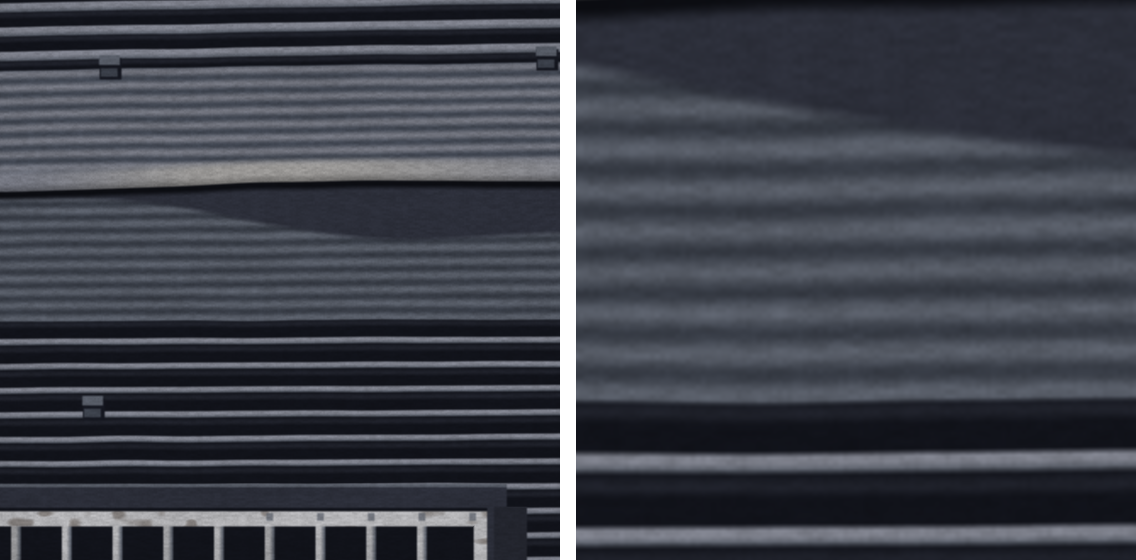
Left, the full canvas; right, a detail of the centre.
Give the GLSL for this texture, as a Shadertoy shader.

```glsl
// Dark metal facade: tilted louvres, two ribbed panels with a shadow, and a pale barred railing.
#define LOUVRE_PITCH 0.0437
#define LOUVRE_HALF 0.0055
#define RIB_PITCH 0.0240
#define BAR_PITCH 0.0906
#define BAR_HALF 0.0088
#define SOFTNESS 0.0028
#define GRAIN 0.055

const vec3 BLACK = vec3(0.065, 0.072, 0.10);
const vec3 SHADE = vec3(0.16, 0.17, 0.21);
const vec3 SLATE = vec3(0.23, 0.25, 0.29);
const vec3 STEEL = vec3(0.33, 0.35, 0.39);
const vec3 LIGHT = vec3(0.45, 0.46, 0.50);
const vec3 PALE = vec3(0.66, 0.66, 0.67);

float hash(vec2 p) {
    return fract(sin(dot(p, vec2(127.1, 311.7))) * 43758.5453);
}

float noise(vec2 p) {
    vec2 i = floor(p), f = fract(p);
    f = f * f * (3.0 - 2.0 * f);
    return mix(mix(hash(i), hash(i + vec2(1, 0)), f.x),
               mix(hash(i + vec2(0, 1)), hash(i + vec2(1, 1)), f.x), f.y);
}

// Soft step, at least one pixel wide
float edge(float d) {
    float w = max(SOFTNESS, 1.0 / iResolution.y);
    return smoothstep(-w, w, d);
}

float band(float x, float lo, float hi) {
    return edge(x - lo) * edge(hi - x);
}

float box(vec2 p, vec2 lo, vec2 hi) {
    return band(p.x, lo.x, hi.x) * band(p.y, lo.y, hi.y);
}

// Signed distance to the nearest of evenly spaced lines
float nearest(float x, float first, float pitch) {
    return (fract((x - first) / pitch + 0.5) - 0.5) * pitch;
}

vec3 louvres(float v, float first, float halfWidth) {
    float d = nearest(v, first, LOUVRE_PITCH);
    vec3 gap = mix(BLACK, SHADE, 0.55 * smoothstep(0.004, 0.014, d) * smoothstep(0.022, 0.014, d));
    vec3 slat = mix(LIGHT * 1.08, STEEL, smoothstep(-0.2, 1.0, d / halfWidth));
    return mix(gap, slat, band(d, -halfWidth, halfWidth));
}

vec3 ribs(float v, float first, vec3 trough, vec3 crest) {
    float wave = 0.5 + 0.5 * cos(6.2832 * (v - first) / RIB_PITCH);
    return mix(trough, crest, wave);
}

// Small bracket: lit cap above a dark block
void bracket(inout vec3 col, vec2 p, vec2 centre) {
    vec2 q = p - centre;
    col = mix(col, BLACK * 1.2, box(q, vec2(-0.018, -0.016), vec2(0.021, 0.022)));
    col = mix(col, SLATE, box(q, vec2(-0.016, 0.002), vec2(0.014, 0.017)));
    col = mix(col, STEEL, box(q, vec2(-0.019, -0.021), vec2(0.018, -0.004)));
}

void mainImage(out vec4 fragColor, in vec2 fragCoord) {
    vec2 p = fragCoord / iResolution.xy;
    p.y = 1.0 - p.y; // measured downward from the top
    float wobble = 0.0025 * (noise(p * vec2(9.0, 14.0)) - 0.5);
    float v = p.y + p.x * mix(0.016, 0.005, smoothstep(0.25, 0.6, p.y)) + wobble;

    // Upper louvres and the lit ribbed panel
    vec3 col = louvres(v, 0.013, LOUVRE_HALF * 1.5);
    vec3 panel = ribs(v, 0.133, SLATE * 1.08, LIGHT * 0.98);
    col = mix(col, panel, edge(v - 0.126));

    // Bright ledge at the foot of the panel
    float foot = 0.342 - 0.019 * smoothstep(0.0, 0.65, p.x) + wobble;
    float glow = smoothstep(0.0, 0.4, p.x) * smoothstep(1.3, 0.5, p.x);
    vec3 ledge = mix(LIGHT, PALE * vec3(0.97, 0.95, 0.90), 0.75 * glow);
    float ledgeMask = smoothstep(foot - 0.046, foot - 0.026, p.y);
    col = mix(col, ledge * mix(1.0, 0.75, smoothstep(foot - 0.016, foot, p.y)), ledgeMask);

    // Lower ribbed panel under a curved shadow
    panel = ribs(v, 0.378, SLATE * 0.92, STEEL * 1.04);
    float shadowEnd = 0.352 + 0.076 * smoothstep(0.14, 0.73, p.x) - 0.012 * smoothstep(0.7, 1.0, p.x);
    panel = mix(SHADE * 1.06, panel, smoothstep(-0.005, 0.008, p.y - shadowEnd + wobble));
    panel = mix(BLACK * 0.7, panel, smoothstep(0.006, 0.019, p.y - foot));
    col = mix(col, panel, edge(p.y - foot));

    // Lower louvres
    col = mix(col, louvres(v, 0.6107, LOUVRE_HALF), edge(v - 0.575));

    // Brackets
    bracket(col, p, vec2(0.196, 0.120));
    bracket(col, p, vec2(0.976, 0.104));
    bracket(col, p, vec2(0.166, 0.728));

    // Fascia and corner post
    float fascia = box(p, vec2(-0.1, 0.864), vec2(0.905, 1.1));
    col = mix(col, mix(STEEL, SHADE * 1.05, edge(p.y - 0.870)), fascia);
    col = mix(col, SHADE * 0.85, box(p, vec2(0.882, 0.905), vec2(0.941, 1.1)));

    // Railing: dark opening, repeated bars, top rail and end post
    col = mix(col, BLACK, box(p, vec2(-0.1, 0.907), vec2(0.870, 1.1)));
    float d = nearest(p.x, 0.0286, BAR_PITCH);
    float barId = floor((p.x - 0.0286) / BAR_PITCH + 0.5);
    vec3 bar = mix(PALE, STEEL, smoothstep(-0.2, 1.0, d / BAR_HALF)) * (0.88 + 0.2 * hash(vec2(barId, 3.0)));
    col = mix(col, bar, band(d, -BAR_HALF, BAR_HALF) * box(p, vec2(-0.1, 0.92), vec2(0.80, 1.1)));
    float rail = max(box(p, vec2(-0.1, 0.913), vec2(0.865, 0.940)), box(p, vec2(0.846, 0.913), vec2(0.870, 1.1)));
    float rust = smoothstep(0.62, 0.9, noise(p * vec2(38.0, 60.0)));
    col = mix(col, mix(PALE * 1.05, vec3(0.38, 0.35, 0.33), 0.6 * rust), rail);
    float stain = box(vec2(d, p.y), vec2(-0.006, 0.916), vec2(0.006, 0.930)) * step(0.5, hash(vec2(barId, 7.0)));
    col = mix(col, STEEL, 0.7 * stain * rail);

    // Streaky weathering and fine grain
    float grain = noise(p * vec2(90.0, 240.0)) + 0.6 * noise(p * 330.0) + 0.6 * noise(p * vec2(7.0, 40.0)) - 1.1;
    col *= 1.0 + 2.2 * GRAIN * grain;
    fragColor = vec4(clamp(col, 0.0, 1.0), 1.0);
}
```
